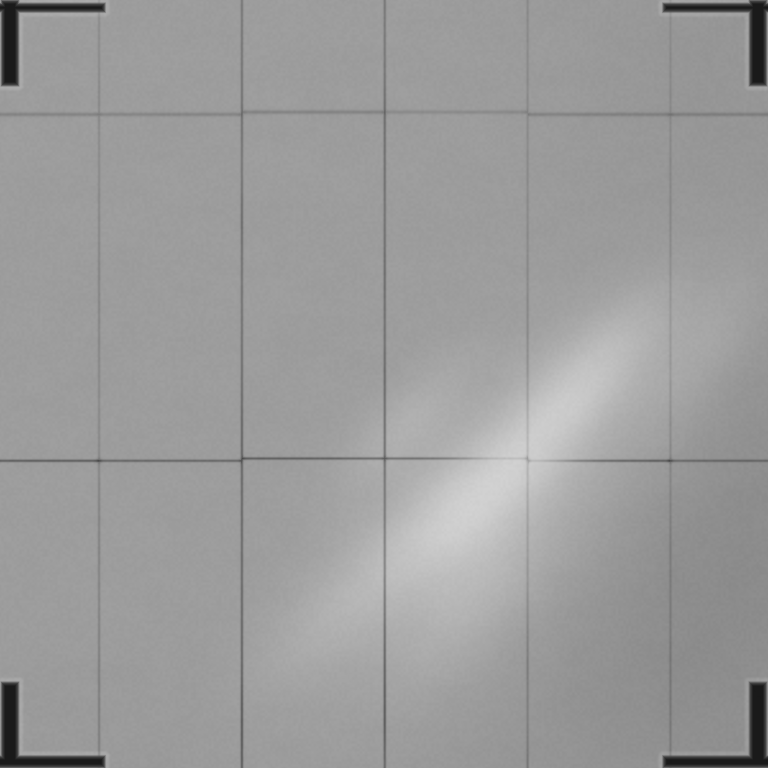
This texture is drawn by a WebGL 1 fragment shader. Its source:

```glsl
precision highp float;
// Grey panelled surface with fine seams, a diagonal sheen and dark corner brackets.
uniform vec2 u_resolution;

const vec2 SEAM_ORIGIN = vec2(0.501, 0.403);
const vec2 PANEL_SIZE = vec2(0.186, 0.451);
const vec3 PANEL_GREY = vec3(0.614);
const vec3 BRACKET_DARK = vec3(0.10);
const vec3 BRACKET_RIM = vec3(0.30);

float hash(vec2 p) {
    vec3 q = fract(vec3(p.xyx) * 0.1031);
    q += dot(q, q.yzx + 33.33);
    return fract((q.x + q.y) * q.z);
}

float valueNoise(vec2 p) {
    vec2 cell = floor(p);
    vec2 f = fract(p);
    f = f * f * (3.0 - 2.0 * f);
    float low = mix(hash(cell), hash(cell + vec2(1.0, 0.0)), f.x);
    float high = mix(hash(cell + vec2(0.0, 1.0)), hash(cell + 1.0), f.x);
    return mix(low, high, f.y);
}

// Soft elongated spot of light; radii are along and across its direction.
float streak(vec2 p, vec2 center, float angle, vec2 radii) {
    vec2 d = p - center;
    vec2 axis = vec2(cos(angle), sin(angle));
    vec2 local = vec2(dot(d, axis), dot(d, vec2(-axis.y, axis.x))) / radii;
    return exp(-dot(local, local));
}

float sheen(vec2 p) {
    float light = 0.085 * streak(p, vec2(0.66, 0.36), 0.80, vec2(0.30, 0.12));
    light += 0.115 * streak(p, vec2(0.755, 0.495), 0.82, vec2(0.15, 0.052));
    light += 0.105 * streak(p, vec2(0.60, 0.335), 0.72, vec2(0.13, 0.058));
    light += 0.060 * streak(p, vec2(0.525, 0.445), 0.80, vec2(0.10, 0.042));
    light += 0.045 * streak(p, vec2(0.44, 0.205), 0.75, vec2(0.13, 0.050));
    light += 0.045 * streak(p, vec2(0.62, 0.22), 0.85, vec2(0.13, 0.060));
    light += 0.040 * streak(p, vec2(0.92, 0.55), 0.95, vec2(0.13, 0.045));
    return light;
}

// Broad shading: dimmer to the right, darkest beside the sheen.
float shade(vec2 p) {
    float dim = 0.028 * smoothstep(0.55, 1.0, p.x);
    dim += 0.040 * streak(p, vec2(0.95, 0.25), 0.80, vec2(0.30, 0.16));
    dim += 0.012 * smoothstep(0.25, 0.0, p.y);
    return dim;
}

float seamLine(float distanceToSeam, float width, float pixel) {
    float w = max(width, 0.7 * pixel);
    return exp(-distanceToSeam * distanceToSeam / (w * w)) * width / w;
}

// Darkening by the panel grid, with uneven depth from seam to seam.
float seams(vec2 p, float light, float pixel) {
    vec2 grid = (p - SEAM_ORIGIN) / PANEL_SIZE;
    float column = floor(grid.x);
    float endDrop = 0.003 * step(1.5, abs(column + 0.5));
    grid.y += endDrop / PANEL_SIZE.y;
    vec2 index = floor(grid + 0.5);
    vec2 d = abs(grid - index) * PANEL_SIZE;

    float middle = index.x + 0.5;
    float depthX = 0.065 + 0.16 * exp(-middle * middle);
    depthX *= mix(1.2, 0.75, p.y) * (0.85 + 0.3 * valueNoise(vec2(index.x, p.y * 14.0)));

    float upper = step(0.5, index.y);
    float depthY = mix(0.21, 0.085, upper) * (0.75 + 0.4 * hash(vec2(column + 9.0, index.y)));
    depthY *= 1.0 - 0.7 * smoothstep(0.05, 0.20, light);

    float lineX = depthX * seamLine(d.x, 0.0018, pixel);
    float lineY = depthY * seamLine(d.y, mix(0.0018, 0.0027, upper), pixel);
    float joint = 0.11 * (1.0 - 0.6 * upper) * seamLine(length(d), 0.0035, pixel);
    return max(lineX, lineY) + joint;
}

float boxDistance(vec2 p, vec2 center, vec2 halfSize) {
    vec2 d = abs(p - center) - halfSize;
    return length(max(d, 0.0)) + min(max(d.x, d.y), 0.0);
}

// L-shaped bracket mirrored into all four corners.
float bracketDistance(vec2 p) {
    vec2 q = min(p, 1.0 - p);
    float top = step(0.5, p.y);
    float inset = 0.004 * top;
    float upright = boxDistance(q, vec2(0.0130, 0.056), vec2(0.0115, 0.056));
    float bar = boxDistance(q, vec2(0.066, 0.008 + 0.5 * inset), vec2(0.071, 0.008 - 0.5 * inset));
    return min(upright, bar);
}

void main() {
    vec2 uv = gl_FragCoord.xy / u_resolution;
    float pixel = 1.0 / min(u_resolution.x, u_resolution.y);

    // Panel surface with fine grain and faint mottling.
    float light = sheen(uv);
    float grain = 0.018 * (valueNoise(uv * 300.0) - 0.5);
    grain += 0.008 * (valueNoise(uv * vec2(24.0, 40.0)) - 0.5);
    vec3 color = PANEL_GREY + light - shade(uv) + grain;
    color -= seams(uv, light, pixel);

    // Brackets with a pale outer edge and a softer dark rim.
    float edge = bracketDistance(uv);
    color += 0.05 * smoothstep(0.008, 0.003, edge);
    float softness = max(0.002, pixel);
    vec3 ink = mix(BRACKET_DARK, BRACKET_RIM, smoothstep(-0.006, 0.0, edge));
    color = mix(color, ink, smoothstep(softness, -softness, edge));

    gl_FragColor = vec4(clamp(color, 0.0, 1.0), 1.0);
}
```
